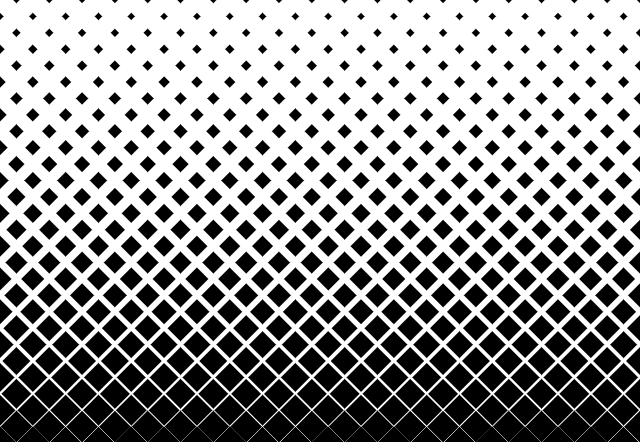
Give the GLSL for this pattern, as a WebGL 2 fragment shader.

```glsl
#version 300 es
precision highp float;
// Halftone fade: black diamonds on a white checkerboard lattice, growing
// linearly row by row from small dots at the top to a nearly solid base.
// Each point finds its lattice diamond by rounding in diagonal coordinates.

uniform vec2 u_resolution;
out vec4 fragColor;

const float COLUMNS = 39.0;     // lattice steps across the canvas width
const float LAST_ROW = 27.0;    // row where the diamonds touch
const float TOP_RADIUS = 0.195; // half diagonal in row zero, in steps
const float DIAGONAL = 0.70710678;

// Nearest lattice point whose integer coordinates have an odd sum.
vec2 nearestCentre(vec2 p) {
    vec2 diagonal = round(0.5 * vec2(p.x + p.y - 1.0, p.x - p.y - 1.0));
    return vec2(diagonal.x + diagonal.y + 1.0, diagonal.x - diagonal.y);
}

// Half diagonal of the diamonds in a given row.
float rowRadius(float row) {
    return mix(TOP_RADIUS, 1.0, clamp(row / LAST_ROW, 0.0, 1.0));
}

// Antialiased coverage from a signed distance.
float coverage(float dist, float pixel) {
    return clamp(0.5 - dist / pixel, 0.0, 1.0);
}

// Ink from the cell's diamond plus the soft edge of the one across the gap.
float diamondInk(vec2 p, float pixel) {
    vec2 centre = nearestCentre(p);
    vec2 offset = abs(p - centre);
    float reach = offset.x + offset.y;
    float radius = rowRadius(centre.y);
    float own = coverage((reach - radius) * DIAGONAL, pixel);
    float across = coverage((2.0 - reach - radius) * DIAGONAL, pixel);
    return min(own + across, 1.0);
}

void main() {
    // Lattice units, with rows counted downward from the top edge.
    float pixel = COLUMNS / u_resolution.x;
    vec2 p = vec2(gl_FragCoord.x, u_resolution.y - gl_FragCoord.y) * pixel;
    fragColor = vec4(vec3(1.0 - diamondInk(p, pixel)), 1.0);
}
```
